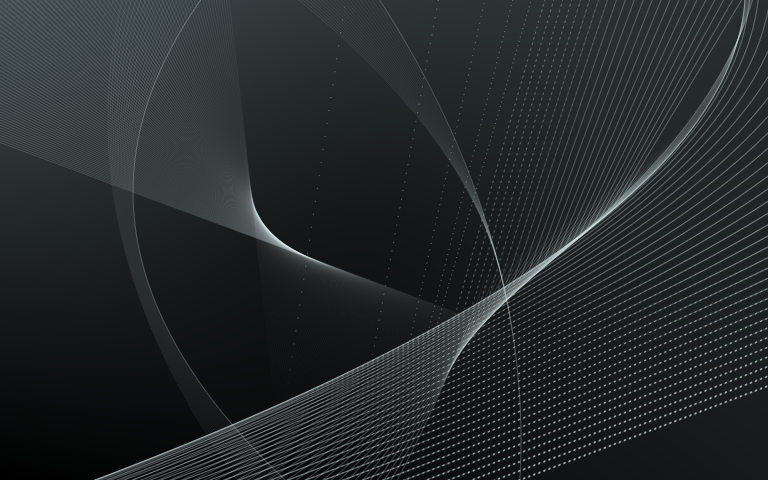
A Shadertoy shader for this background:

```glsl
// Fine silver threads woven into twisted veils over a dark slate gradient.
// Each veil is a loop of parabolas x(y), chords of an arc or tangents to a
// bend, so the bright folds appear where neighbouring threads crowd.

// Thin stroke that keeps its light when narrower than one pixel.
float stroke(float dist, float width) {
    float reach = max(width, 1.0 / iResolution.y);
    return width / reach * clamp(1.0 - dist / reach, 0.0, 1.0);
}

// Distance to the parabola x = q.x + q.y * y + q.z * y * y.
float parabola(vec2 p, vec3 q) {
    float slope = q.y + 2.0 * q.z * p.y;
    return abs(p.x - q.x - p.y * (q.y + q.z * p.y)) / sqrt(1.0 + slope * slope);
}

// Row of soft beads along one coordinate.
float beads(float along, float spacing) {
    float wave = 0.5 + 0.5 * cos(6.28319 * along / spacing);
    return 1.6 * wave * wave;
}

// Veil of threads blended between two parabolas, with a brighter last edge.
float ribbon(vec2 p, vec3 first, vec3 last, float edge) {
    float sum = 0.0;
    for (int i = 0; i < 18; i++) {
        float t = float(i) / 17.0;
        sum += 0.11 * stroke(parabola(p, mix(first, last, t)), 0.0014);
    }
    return sum + edge * stroke(parabola(p, last), 0.002);
}

// Veil that hangs as one cord and opens to the left above its knot.
float hangingVeil(vec2 p) {
    vec3 cord = vec3(1.083, 0.058, -0.35);
    float opening = 0.5 * pow(max(p.y - 0.42, 0.0), 2.0);
    float sum = 0.2 * stroke(parabola(p, cord), 0.0018);
    for (int i = 0; i < 22; i++) {
        float t = float(i) / 21.0;
        float light = mix(0.07, 0.13, t) * smoothstep(0.25, 0.6, p.y) + 0.01;
        sum += light * stroke(parabola(p + vec2(opening * t, 0.0), cord), 0.0014);
    }
    return sum;
}

// Veil of lines tangent to a small bend, pinched at its middle.
float tangentFan(vec2 p) {
    vec2 a = vec2(0.523, 0.6), b = vec2(0.534, 0.504), c = vec2(0.66, 0.457);
    float sum = 0.0;
    for (int i = 0; i < 100; i++) {
        float t = float(i) / 99.0;
        vec2 start = mix(a, b, t), dir = normalize(mix(b, c, t) - start);
        vec2 rel = p - start;
        float along = dot(rel, dir);
        float above = mix(0.1, 0.27, smoothstep(0.0, 0.5, t));
        float below = mix(0.04, 0.18, t) * (1.0 - smoothstep(0.15, 0.75, along));
        float fade = mix(above, below, smoothstep(0.0, 0.2, along));
        sum += fade * stroke(abs(rel.x * dir.y - rel.y * dir.x), 0.0012);
    }
    return sum;
}

// Mesh of threads that rise from the floor and cross at the fold.
float risingVeil(vec2 p) {
    float sum = 0.3 * stroke(parabola(p, vec3(0.198, 2.64, -1.286)), 0.002);
    for (int i = 0; i < 32; i++) {
        float t = float(i) / 31.0;
        vec3 q = vec3(0.198 + 0.85 * t - 0.22 * t * t, 2.64 - 2.12 * t, -1.286 + 1.086 * t);
        float end = mix(0.65, 0.3, t);
        float light = mix(0.42, 0.3, t) * (1.0 - smoothstep(end, end + 0.15, p.y));
        sum += light * stroke(parabola(p, q), 0.0016);
    }
    return sum;
}

// Straight threads from the top edge down to the bright arc.
float chordVeil(vec2 p) {
    float sum = 0.0;
    for (int i = 0; i < 23; i++) {
        float t = float(i) / 22.0;
        float footY = mix(0.34, 0.57, t);
        float footX = 0.198 + footY * (2.64 - 1.286 * footY);
        float lean = (mix(1.135, 1.545, t) - footX) / (1.0 - footY);
        float dist = abs(p.x - footX - lean * (p.y - footY)) / sqrt(1.0 + lean * lean);
        float grain = mix(beads(p.y, 0.0115), 1.0, smoothstep(0.1, 0.45, t));
        float light = mix(0.33, 0.42, t) * smoothstep(footY - 0.01, footY + 0.02, p.y);
        sum += light * grain * stroke(dist, 0.0016);
    }
    return sum;
}

// Threads that leave the arc and straighten toward the lower right.
float sweepingVeil(vec2 p) {
    float sum = 0.0;
    float dotted = (1.0 - smoothstep(0.25, 0.5, p.y)) * smoothstep(0.5, 1.1, p.x);
    float grain = mix(1.0, beads(p.x, 0.0105), dotted);
    for (int i = 0; i < 32; i++) {
        float u = float(i) / 31.0, t = pow(u, 1.5);
        vec3 q = vec3(0.198 + 0.885 * pow(t, 1.2), 2.64, -1.286 * (1.0 - t));
        sum += mix(0.44, 0.95, t) * grain * stroke(parabola(p, q), mix(0.0017, 0.0028, t));
    }
    return sum;
}

// Sparse beaded strings, closer together to the right.
float beadStrings(vec2 p) {
    float sum = 0.0;
    for (int i = 0; i < 5; i++) {
        float n = float(i), spacing = 0.027 / (1.0 + 0.5 * n);
        float gap = abs(fract(p.y / spacing) - 0.5) * spacing;
        float side = p.x - 1.3 + 0.58 / (1.0 + 0.5 * n) + (0.15 + 0.035 * n) * (1.0 - p.y);
        sum += 0.38 * stroke(length(vec2(side, gap)), 0.0022);
    }
    return sum * smoothstep(0.15, 0.35, p.y);
}

void mainImage(out vec4 fragColor, in vec2 fragCoord) {
    vec2 p = fragCoord / iResolution.xy * vec2(1.6, 1.0);

    // Slate gradient, light at the top left and black at the lower left.
    vec2 hollow = p - vec2(0.75, 0.55);
    float across = p.x / 1.6;
    float tone = mix(mix(0.0, 0.1, across), mix(0.265, 0.175, across), p.y);
    tone += 0.03 * exp(-5.0 * dot(p - vec2(0, 1), p - vec2(0, 1))) - 0.055 * exp(-6.0 * dot(hollow, hollow));

    // Gather the light of all veils, saturating where they fold.
    float light = tangentFan(p) + risingVeil(p) + chordVeil(p) + sweepingVeil(p);
    light += beadStrings(p) + hangingVeil(p);
    light += ribbon(p, vec3(0.495, -0.72, 0.48), vec3(0.594, -1.056, 0.88), 0.25);
    light += ribbon(p, vec3(0.198, 2.64, -1.286), vec3(0.382, 2.072, -0.886), 0.2) * smoothstep(0.4, 0.6, p.y);
    vec3 slate = max(tone, 0.0) * vec3(0.88, 1.02, 1.06);
    fragColor = vec4(mix(slate, vec3(0.88, 0.94, 0.95), 1.0 - exp(-light)), 1.0);
}
```
